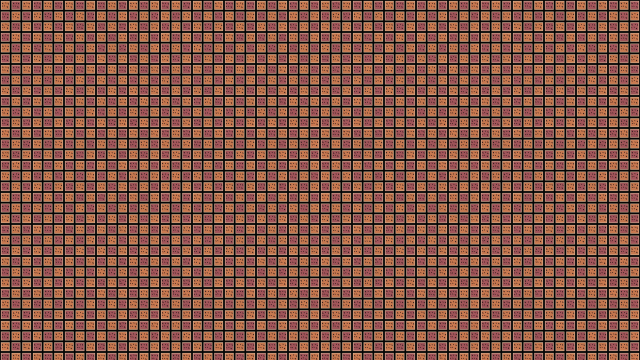
This pattern is drawn by a WebGL 1 fragment shader. Its source:

```glsl
precision highp float;

uniform vec2 u_resolution;

const float TILES_ACROSS = 60.0;
const float TILE_HALF = 0.415;
const float RIM_WIDTH = 0.05;
const int SAMPLES = 3;

const vec3 GROUT = vec3(0.02, 0.02, 0.02);
const vec3 RIM = vec3(0.84, 0.73, 0.61);
const vec3 ORANGE = vec3(0.78, 0.47, 0.31);
const vec3 MAUVE = vec3(0.63, 0.33, 0.35);
const vec3 CHIP = vec3(0.15, 0.08, 0.08);

float hash(vec2 p) {
  return fract(sin(dot(p, vec2(127.1, 311.7))) * 43758.5453);
}

vec2 hash2(vec2 p) {
  return vec2(hash(p), hash(p + 19.7));
}

float boxDistance(vec2 p, float halfSize) {
  vec2 q = abs(p) - halfSize;
  return length(max(q, 0.0)) + min(max(q.x, q.y), 0.0);
}

float coverage(float dist, float softness) {
  return clamp(0.5 - dist / softness, 0.0, 1.0);
}

// Small slanted chips on a loose 3 by 2 layout
float chipCoverage(vec2 p, vec2 cell, float softness) {
  float cover = 0.0;
  for (int i = 0; i < 6; i++) {
    float id = float(i);
    vec2 slot = vec2(mod(id, 3.0) - 1.0, floor(id / 3.0) - 0.5);
    vec2 seed = vec2(id, 4.0);
    vec2 center = slot * vec2(0.22, 0.3);
    center += (hash2(seed) - 0.5) * vec2(0.12, 0.2);
    center += (hash2(cell + seed) - 0.5) * 0.05;
    vec2 q = p - center;
    q.x -= 0.4 * q.y;
    float radius = mix(0.032, 0.05, hash(seed + 7.3));
    float dist = length(q * vec2(1.0, 0.75)) - radius;
    cover = max(cover, coverage(dist, softness));
  }
  return cover;
}

vec3 tilePattern(vec2 position, float softness) {
  vec2 cell = floor(position);
  vec2 p = fract(position) - 0.5;
  float dist = boxDistance(p, TILE_HALF);

  // Alternating glazes with a faint change of tone per tile
  vec3 glaze = mix(ORANGE, MAUVE, mod(cell.x + cell.y, 2.0));
  glaze *= 0.98 + 0.04 * hash(cell);
  glaze = mix(glaze, CHIP, chipCoverage(p, cell, softness));

  // Grout, pale rim and glazed face
  vec3 color = mix(GROUT, RIM, coverage(dist, softness));
  return mix(color, glaze, coverage(dist + RIM_WIDTH, softness));
}

void main() {
  float scale = TILES_ACROSS / u_resolution.x;
  float softness = scale / float(SAMPLES);
  vec3 sum = vec3(0.0);

  // Average a grid of samples per pixel, rows counted from the top edge
  for (int j = 0; j < SAMPLES; j++) {
    for (int i = 0; i < SAMPLES; i++) {
      vec2 offset = (vec2(float(i), float(j)) + 0.5) / float(SAMPLES) - 0.5;
      vec2 point = gl_FragCoord.xy + offset;
      point.y = u_resolution.y - point.y;
      sum += tilePattern(point * scale, softness);
    }
  }
  gl_FragColor = vec4(sum / float(SAMPLES * SAMPLES), 1.0);
}
```
